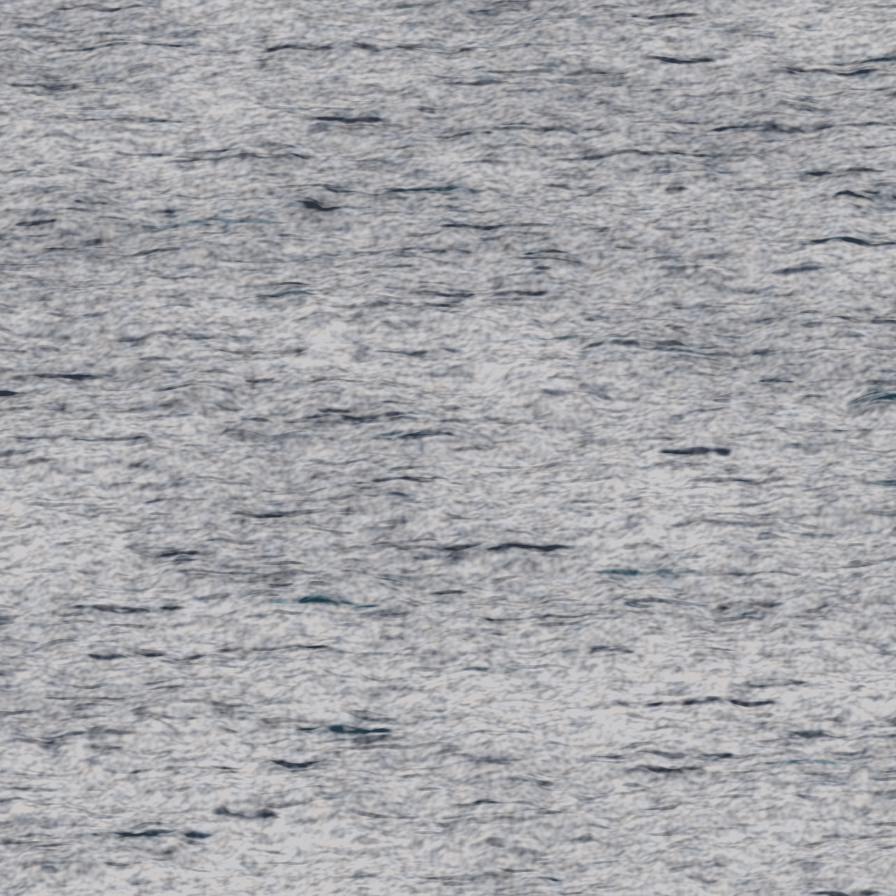
A WebGL 2 fragment shader for this texture:

```glsl
#version 300 es
precision highp float;
// Grey open sea: fine wind ripples, thin dark wave crests and scattered troughs.

uniform vec2 u_resolution;
out vec4 fragColor;

const vec3 DEEP_WATER = vec3(0.22, 0.245, 0.29);
const vec3 SKY_SHEEN = vec3(0.77, 0.765, 0.772);
const vec3 TEAL_TINT = vec3(-0.06, 0.03, 0.04);
const float BASE_LEVEL = 0.862;     // blend from deep water to sheen
const float RIPPLE_GAIN = 0.72;
const float SWELL_GAIN = 0.18;
const float CREST_GAIN = 0.42;
const float CREASE_GAIN = 0.15;
const float TROUGH_GAIN = 0.88;
const float DASH_GAIN = 0.58;
const float NEAR_BRIGHTNESS = 0.11;
const float RIPPLE_SLANT = 0.10;
const float CHROMA_GRAIN = 0.022;
const vec2 TROUGH_GRID = vec2(5.0, 20.0);
const vec2 DASH_GRID = vec2(12.0, 34.0);
const float STROKE_SHARE = 0.78;

vec2 hash2(vec2 p) {
    vec3 h = fract(p.xyx * vec3(0.1031, 0.1030, 0.0973));
    h += dot(h, h.yzx + 33.33);
    return fract((h.xx + h.yz) * h.zy);
}

float cornerSlope(vec2 cell, vec2 offset) {
    float angle = 6.2832 * hash2(cell + 71.0).x;
    return dot(vec2(cos(angle), sin(angle)), offset);
}

// Gradient noise, centred on zero
float noise(vec2 p) {
    vec2 i = floor(p), f = p - i;
    vec2 w = f * f * f * (f * (f * 6.0 - 15.0) + 10.0);
    float low = mix(cornerSlope(i, f), cornerSlope(i + vec2(1, 0), f - vec2(1, 0)), w.x);
    float high = mix(cornerSlope(i + vec2(0, 1), f - vec2(0, 1)),
                     cornerSlope(i + vec2(1, 1), f - vec2(1, 1)), w.x);
    return mix(low, high, w.y);
}

// Small flecks in four sizes, rising a little to the right
float ripples(vec2 p) {
    p.y -= RIPPLE_SLANT * p.x;
    float sum = 0.30 * noise(p * vec2(21.0, 84.0));
    sum += 0.36 * noise(p * vec2(48.0, 145.0) + 17.3);
    sum += 0.38 * noise(p * vec2(95.0, 195.0) + 41.7);
    sum += 0.30 * noise(p * vec2(160.0, 240.0) + 87.2);
    return sum - 0.6 * sum * sum;
}

// Thin dark lines of uneven strength, broken into short pieces
float crests(vec2 p) {
    float lines = smoothstep(0.26, 0.46, noise(p * vec2(8.0, 66.0) + 5.1));
    lines *= 0.6 + 0.9 * noise(p * vec2(40.0, 90.0) + 33.0);
    float dashes = smoothstep(0.28, 0.47, noise(p * vec2(20.0, 100.0) + 63.4));
    return max(lines, 0.9 * dashes);
}

// Hairlines that wander between the flecks
float creases(vec2 p) {
    float hair = 1.0 - smoothstep(0.0, 0.11, abs(noise(p * vec2(11.0, 48.0) + 13.9)));
    return hair * smoothstep(-0.1, 0.25, noise(p * vec2(16.0, 50.0) + 77.7));
}

// Scattered tapered strokes; x is darkness, y is teal amount
vec2 strokes(vec2 p, vec2 grid) {
    vec2 home = floor(p * grid);
    float breakup = smoothstep(-0.2, 0.1, noise(p * vec2(38.0, 130.0) + 29.0));
    vec2 result = vec2(0.0);
    for (int j = -1; j <= 1; j++) {
        for (int i = -1; i <= 1; i++) {
            vec2 cell = home + vec2(i, j);
            vec2 place = hash2(cell + 11.0);
            vec2 size = hash2(cell + 37.0);
            vec2 kind = hash2(cell + 93.0);
            vec2 d = p * grid - cell - place;
            float along = d.x / mix(0.18, 0.52, size.x);
            float taper = max(1.0 - along * along, 0.0);
            float thickness = mix(0.042, 0.092, size.y) * (0.4 + 0.6 * taper);
            float bend = 0.10 * (kind.y - 0.3) * taper + 0.06 * along * (size.x - 0.3);
            float across = (d.y - bend) / thickness;
            float steep = across * across;
            float line = exp(-steep * (0.4 + 0.6 * steep)) * mix(0.4, 1.0, breakup);
            float wake = 0.25 * exp(-steep / 12.0) * breakup;
            float strength = step(kind.x, STROKE_SHARE) * mix(0.4, 1.0, place.x * size.y);
            float dark = strength * smoothstep(0.0, 0.5, taper) * (line + wake);
            result.x = max(result.x, dark);
            result.y = max(result.y, dark * smoothstep(0.72, 1.0, kind.y));
        }
    }
    return result;
}

void main() {
    vec2 uv = gl_FragCoord.xy / u_resolution.y;

    // Uneven, slightly foreshortened rows
    vec2 water = uv;
    water.y += 0.08 * uv.y * uv.y;
    water.y += 0.010 * noise(uv * vec2(8.0, 13.0)) + 0.005 * noise(uv * vec2(27.0, 38.0) + 8.0);

    float swell = noise(uv * vec2(2.5, 8.0) + 2.7) + 0.6 * noise(uv * vec2(6.0, 24.0) + 51.0);
    float nearness = 0.45 - uv.y;
    vec2 trough = strokes(water, TROUGH_GRID);
    float dash = strokes(water + vec2(0.37, 0.61), DASH_GRID).x;

    // Combine light and dark parts
    float light = BASE_LEVEL + NEAR_BRIGHTNESS * nearness + SWELL_GAIN * swell;
    light += RIPPLE_GAIN * ripples(water) - CREASE_GAIN * creases(water);
    light -= CREST_GAIN * crests(water) * (0.8 + 0.4 * nearness - 0.4 * swell);
    light -= max(TROUGH_GAIN * trough.x, DASH_GAIN * dash * (0.7 - 0.8 * swell));

    // Colour with faint warm and cool grain
    vec3 colour = mix(DEEP_WATER, SKY_SHEEN, clamp(light, -0.08, 1.04));
    colour += TEAL_TINT * trough.y;
    colour += CHROMA_GRAIN * noise(uv * vec2(38.0, 75.0) + 19.0) * vec3(1.0, 0.0, -1.0);
    fragColor = vec4(clamp(colour, 0.0, 1.0), 1.0);
}
```
